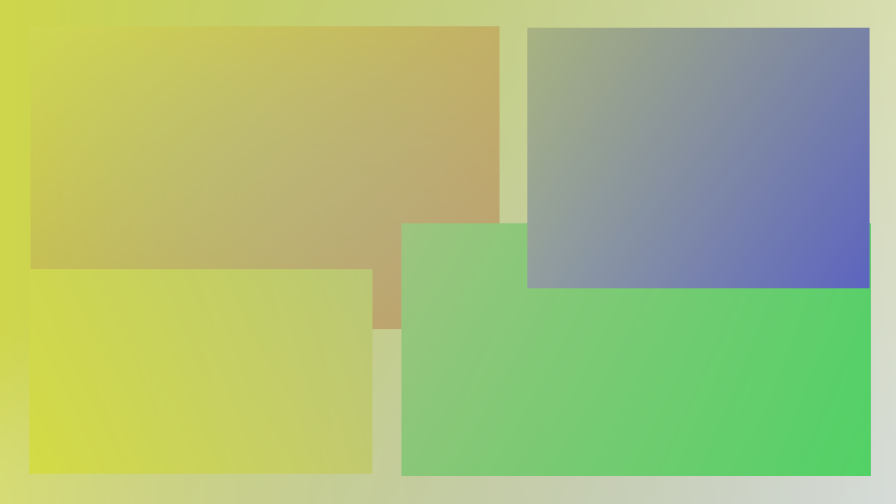
This background is drawn by a WebGL 2 fragment shader. Its source:

```glsl
#version 300 es
precision highp float;
// Four overlapping gradient panels on a soft yellow to pale grey backdrop.

#define EDGE_PIXELS 1.0
#define BROWN_BULGE vec3(-0.03, -0.005, 0.07)

uniform vec2 u_resolution;
out vec4 fragColor;

// Bilinear blend of four corner colours.
vec3 cornerBlend(vec2 p, vec3 bottomLeft, vec3 bottomRight, vec3 topLeft, vec3 topRight) {
    return mix(mix(bottomLeft, bottomRight, p.x), mix(topLeft, topRight, p.x), p.y);
}

// Position inside a rectangle, 0 to 1 on both axes.
vec2 localPosition(vec2 uv, vec4 rect) {
    return clamp((uv - rect.xy) / (rect.zw - rect.xy), 0.0, 1.0);
}

// Smooth coverage of a rectangle given as left, bottom, right, top.
float rectMask(vec2 uv, vec4 rect) {
    vec2 inside = min(uv - rect.xy, rect.zw - uv) * u_resolution;
    vec2 cover = clamp(inside / EDGE_PIXELS + 0.5, 0.0, 1.0);
    return cover.x * cover.y;
}

// Three vertical gradients joined by a quadratic curve across the canvas.
vec3 backdrop(vec2 uv) {
    vec3 left = mix(vec3(0.84, 0.86, 0.46), vec3(0.81, 0.84, 0.29), smoothstep(0.0, 0.4, uv.y));
    vec3 middle = mix(vec3(0.77, 0.80, 0.64), vec3(0.77, 0.81, 0.50), uv.y);
    vec3 right = mix(vec3(0.84, 0.86, 0.85), vec3(0.85, 0.87, 0.69), uv.y);
    float x = uv.x;
    return left * (1.0 - x) * (1.0 - 2.0 * x) + middle * 4.0 * x * (1.0 - x) + right * x * (2.0 * x - 1.0);
}

void main() {
    vec2 uv = gl_FragCoord.xy / u_resolution;
    vec3 color = backdrop(uv);

    // Brown panel, melting into the backdrop at its upper left.
    vec4 brownRect = vec4(0.034, 0.347, 0.5575, 0.948);
    vec2 p = localPosition(uv, brownRect);
    vec3 brown = cornerBlend(p, vec3(0.77, 0.73, 0.33), vec3(0.73, 0.62, 0.46),
                                vec3(0.81, 0.84, 0.32), vec3(0.76, 0.69, 0.40));
    brown += BROWN_BULGE * 16.0 * p.x * (1.0 - p.x) * p.y * (1.0 - p.y);
    color = mix(color, brown, rectMask(uv, brownRect));

    // Yellow panel.
    vec4 yellowRect = vec4(0.0326, 0.060, 0.4157, 0.466);
    vec3 yellow = cornerBlend(localPosition(uv, yellowRect),
                              vec3(0.83, 0.86, 0.27), vec3(0.76, 0.79, 0.44),
                              vec3(0.81, 0.84, 0.31), vec3(0.73, 0.78, 0.46));
    color = mix(color, yellow, rectMask(uv, yellowRect));

    // Green panel.
    vec4 greenRect = vec4(0.448, 0.0556, 0.972, 0.557);
    vec3 green = cornerBlend(localPosition(uv, greenRect),
                             vec3(0.54, 0.78, 0.47), vec3(0.32, 0.82, 0.40),
                             vec3(0.62, 0.77, 0.50), vec3(0.36, 0.81, 0.42));
    color = mix(color, green, rectMask(uv, greenRect));

    // Blue panel.
    vec4 blueRect = vec4(0.5885, 0.428, 0.9705, 0.945);
    vec3 blue = cornerBlend(localPosition(uv, blueRect),
                            vec3(0.57, 0.62, 0.62), vec3(0.36, 0.39, 0.75),
                            vec3(0.66, 0.70, 0.50), vec3(0.47, 0.51, 0.65));
    color = mix(color, blue, rectMask(uv, blueRect));

    fragColor = vec4(color, 1.0);
}
```
